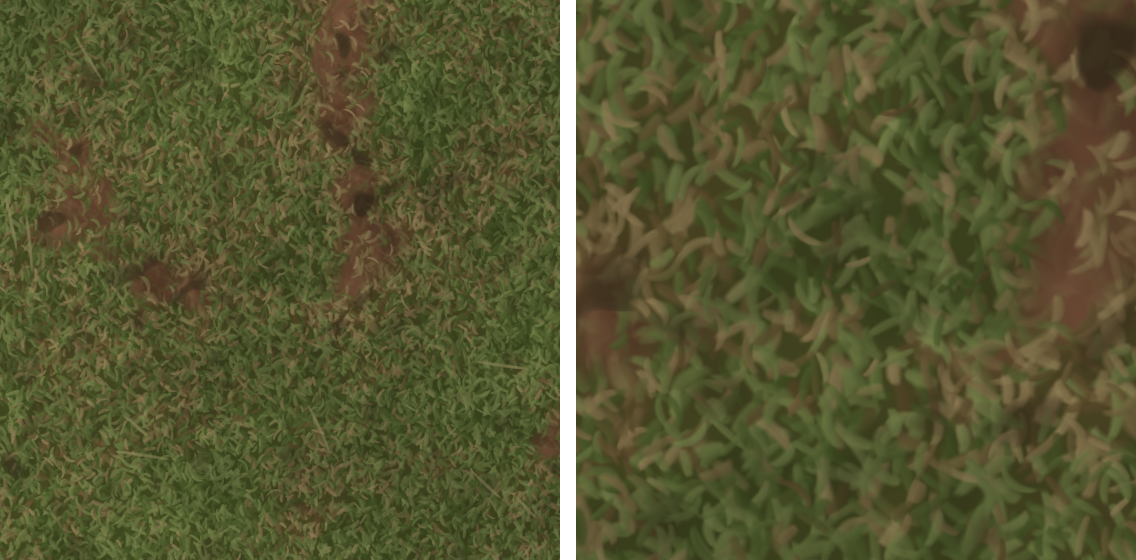
Left: the whole. Right: its middle third, enlarged.
Reproduce this texture procedurally as a Shadertoy shader.

```glsl
vec3 hash3(vec2 p) {
    vec3 q = vec3(dot(p, vec2(127.1, 311.7)), dot(p, vec2(269.5, 183.3)), dot(p, vec2(419.2, 371.9)));
    return fract(sin(q) * 43758.545);
}

// Cellular noise whose cell values melt into each other
float softCells(vec2 p) {
    vec2 cell = floor(p);
    float sum = 0.0, total = 0.0;
    for (int y = -1; y <= 1; y++)
    for (int x = -1; x <= 1; x++) {
        vec2 id = cell + vec2(x, y);
        vec3 h = hash3(id);
        vec2 d = p - id - h.xy;
        float w = exp(-5.0 * dot(d, d));
        sum += w * h.z;
        total += w;
    }
    return sum / total;
}

float blob(vec2 p, vec2 center, vec2 radius) {
    vec2 d = (p - center) / radius;
    return exp(-dot(d, d));
}

// Worn ground: a wandering track on the right and bald spots on the left
float wornGround(vec2 p) {
    p += 0.05 * (vec2(softCells(p * 13.0), softCells(p * 13.0 + 40.0)) - 0.5);
    float track = exp(-pow((p.x - 0.635 - 0.02 * sin(p.y * 13.0)) / 0.06, 2.0));
    track *= smoothstep(0.36, 0.5, p.y);
    float spots = blob(p, vec2(0.13, 0.66), vec2(0.10, 0.16))
                + 0.9 * blob(p, vec2(0.33, 0.49), vec2(0.10, 0.08))
                + 0.6 * blob(p, vec2(0.88, 0.70), vec2(0.10, 0.06))
                + 0.5 * blob(p, vec2(0.02, 0.14), vec2(0.07, 0.12))
                + 0.6 * blob(p, vec2(1.00, 0.20), vec2(0.07, 0.15));
    return clamp(track + spots, 0.0, 1.0);
}

// Soft, slightly bent blade: x = coverage, y = side across the width
vec2 blade(vec2 d, float angle, float halfLength, float halfWidth, float bend) {
    vec2 axis = vec2(cos(angle), sin(angle));
    float along = dot(d, axis);
    float across = dot(d, vec2(-axis.y, axis.x)) + bend * along * along;
    float t = along / halfLength;
    float width = halfWidth * (1.0 - 0.5 * t * t);
    float cover = 1.0 - smoothstep(0.3, 1.3, abs(across) / width);
    cover *= 1.0 - smoothstep(0.65, 1.0, abs(t));
    return vec2(cover, clamp(across / width, -1.0, 1.0));
}

void mainImage(out vec4 fragColor, in vec2 fragCoord) {
    vec2 p = fragCoord / iResolution.y;
    float worn = wornGround(p);
    float patches = softCells(p * 7.0 + 9.0);
    float clumps = softCells(p * 24.0 + 70.0);
    float dryness = 0.10 + 0.55 * worn + 0.65 * (patches - 0.3) + 0.3 * (clumps - 0.5);
    float bare = smoothstep(0.5, 0.95, worn + 0.9 * (softCells(p * 19.0 + 3.0) - 0.5));

    // Shaded thatch and reddish soil
    vec3 thatch = mix(vec3(0.22, 0.26, 0.11), vec3(0.29, 0.24, 0.13), clamp(dryness, 0.0, 1.0));
    vec3 soil = mix(vec3(0.29, 0.20, 0.13), vec3(0.43, 0.29, 0.21), softCells(p * 32.0));
    vec3 color = mix(thatch, soil, bare);

    // Layers of short grass blades
    for (int layer = 0; layer < 8; layer++) {
        float k = float(layer);
        float scale = 30.0 + 2.3 * k;
        float turn = 0.7 * k;
        vec2 q = mat2(cos(turn), sin(turn), -sin(turn), cos(turn)) * p * scale + 17.3 * k;
        for (int y = -1; y <= 1; y++)
        for (int x = -1; x <= 1; x++) {
            vec2 id = floor(q) + vec2(x, y);
            vec3 h = hash3(id + 31.0 * k);
            vec3 g = hash3(id + 57.0 * k + 11.0);
            float angle = turn + 1.6 + 2.6 * (g.x - 0.5);
            vec2 b = blade(q - id - h.xy, angle, 0.35 + 0.35 * g.y, 0.11 + 0.10 * h.z, 1.6 * (g.z - 0.5));
            float dry = smoothstep(-0.12, 0.12, dryness - fract(h.z * 7.3 + g.x));
            float tone = fract(g.y * 5.7 + h.x);
            vec3 green = mix(vec3(0.23, 0.29, 0.12), vec3(0.44, 0.48, 0.28), tone);
            vec3 straw = mix(vec3(0.31, 0.25, 0.14), vec3(0.55, 0.48, 0.33), tone);
            vec3 tint = mix(green, straw, dry) * (1.0 + 0.10 * b.y);
            float kept = 1.0 - 0.85 * bare * step(0.2, g.z);
            color = mix(color, tint, 0.72 * b.x * kept);
        }
    }

    // Dark hollows, mostly where the turf is thin
    float hollow = smoothstep(0.70, 0.88, softCells(p * 27.0 + 120.0));
    color = mix(color, vec3(0.20, 0.16, 0.10), hollow * (0.22 + 0.5 * worn));

    // A few long dry stalks
    for (int i = 0; i < 9; i++) {
        vec3 h = hash3(vec2(float(i), 5.0));
        vec3 g = hash3(vec2(float(i), 23.0));
        vec2 b = blade(p - h.xy, 2.3 + 1.4 * (h.z - 0.5), 0.03 + 0.03 * g.x, 0.0035, 2.0 * (g.y - 0.5));
        color = mix(color, vec3(0.52, 0.49, 0.33), 0.65 * b.x);
    }

    // Broad light and shade
    color *= 0.93 + 0.16 * clumps + 0.05 * sin(p.x * 5.0 + 2.0 * sin(p.y * 4.0));
    fragColor = vec4(color, 1.0);
}
```
